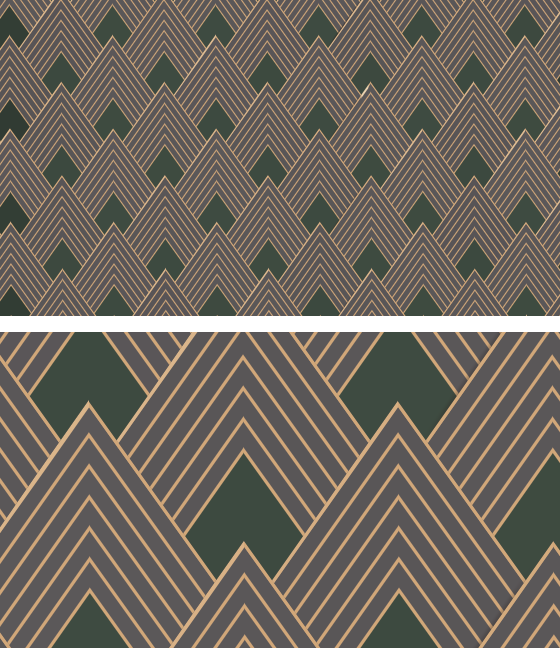
Top: the whole. Bottom: its middle third, enlarged.
Give the GLSL for this pattern, as a WebGL 2 fragment shader.

```glsl
#version 300 es
precision highp float;
// Overlapping pinstriped chevrons with green hearts, in staggered rows.
// Each row is painted back to front from a distance to its nearest peak;
// hashes vary the rims, and one column carries shadows and a pale chip.

uniform vec2 u_resolution;
out vec4 outColor;

// Lengths are fractions of the canvas height, measured down from the top left.
const vec2  PITCH       = vec2(0.16308, 0.14769); // column and row spacing
const vec2  FIRST_PEAK  = vec2(0.0320, 0.1139);
const float SHEAR       = 0.006;    // slight sideways drift down the canvas
const float SLOPE       = 1.41;     // fall of a chevron edge
const float LINE_STEP   = 0.01895;  // spacing across the lines
const float LINE_COUNT  = 6.0;      // stripes between rim and heart
const float HALF_LINE   = 0.0017;
const float RIM_GAIN    = 0.0011;   // extra thickness of worn left rims
const float WORN_COLUMN = 7.0;
const float LAST_COLUMN = 11.0;
const float SHADOW_SIZE = 0.008;

const vec3 GREY  = vec3(0.350, 0.337, 0.342);
const vec3 GREEN = vec3(0.240, 0.290, 0.250);
const vec3 GOLD  = vec3(0.820, 0.655, 0.475);
const vec3 PALE  = vec3(0.930, 0.830, 0.690);
const vec3 SHADE = vec3(0.170, 0.140, 0.125);

float hash(vec2 p) {
  vec3 q = fract(vec3(p.xyx) * 0.1031);
  q += dot(q, q.yzx + 33.33);
  return fract((q.x + q.y) * q.z);
}

// Coverage of a region whose signed distance is positive inside.
float cover(float d) {
  float soft = 0.7 / u_resolution.y;
  return smoothstep(-soft, soft, d);
}

// Paints the nearest chevron of one row over the colour behind it.
vec3 paintRow(vec3 behind, vec2 p, float row) {
  float parity = mod(row, 2.0);
  float column = 2.0 * floor((p.x / PITCH.x - parity) * 0.5 + 0.5) + parity;
  vec2 tile = vec2(column, row);
  vec2 q = p - tile * PITCH;
  float depth = (q.y - SLOPE * abs(q.x)) / sqrt(1.0 + SLOPE * SLOPE);
  float left = step(q.x, 0.0);
  float worn = left * (1.0 - step(0.5, abs(column - WORN_COLUMN)));

  // Shadow beside the left edge of the worn column
  float along = smoothstep(0.02, 0.05, -q.x) * (1.0 - smoothstep(0.11, 0.14, -q.x));
  float strength = row < 0.0 ? 0.8 : 0.35;
  float shadow = worn * along * strength * smoothstep(-SHADOW_SIZE, 0.0, depth);
  behind = mix(behind, SHADE, shadow);

  // Stripe ground and heart, with darker hearts in the outermost columns
  float tone = 0.98 + 0.04 * hash(tile);
  float outer = max(step(column, 0.5), step(LAST_COLUMN - 0.5, column));
  vec3 heart = GREEN * mix(1.0, 0.82, outer);
  vec3 fill = mix(GREY, heart, cover(depth - LINE_COUNT * LINE_STEP)) * tone;

  // Parallel lines
  float index = clamp(floor(depth / LINE_STEP + 0.5), 0.0, LINE_COUNT);
  float line = cover(HALF_LINE - abs(depth - index * LINE_STEP));
  fill = mix(fill, GOLD, line);

  // Uneven bright rim and a pale chip near one peak
  float wear = hash(tile + 17.0);
  float gain = RIM_GAIN * wear * left * (1.0 - smoothstep(0.04, 0.11, -q.x));
  float rim = cover(HALF_LINE + gain - abs(depth));
  fill = mix(fill, mix(GOLD, PALE, 0.5 * wear * left), rim);
  float chipSpan = smoothstep(0.004, 0.009, -q.x) * (1.0 - smoothstep(0.026, 0.033, -q.x));
  float chip = worn * chipSpan * (1.0 - step(0.5, abs(row - 1.0)));
  fill = mix(fill, PALE, chip * cover(0.0042 - abs(depth)));

  return mix(behind, fill, cover(depth + HALF_LINE + gain));
}

void main() {
  vec2 p = gl_FragCoord.xy / u_resolution.y;
  p.y = 1.0 - p.y;
  p -= FIRST_PEAK;
  p.x -= SHEAR * (p.y - 0.3);

  float nearestRow = floor(p.y / PITCH.y);
  vec3 color = GREY;
  for (int i = -3; i <= 1; i++) {
    color = paintRow(color, p, nearestRow + float(i));
  }
  outColor = vec4(color, 1.0);
}
```
